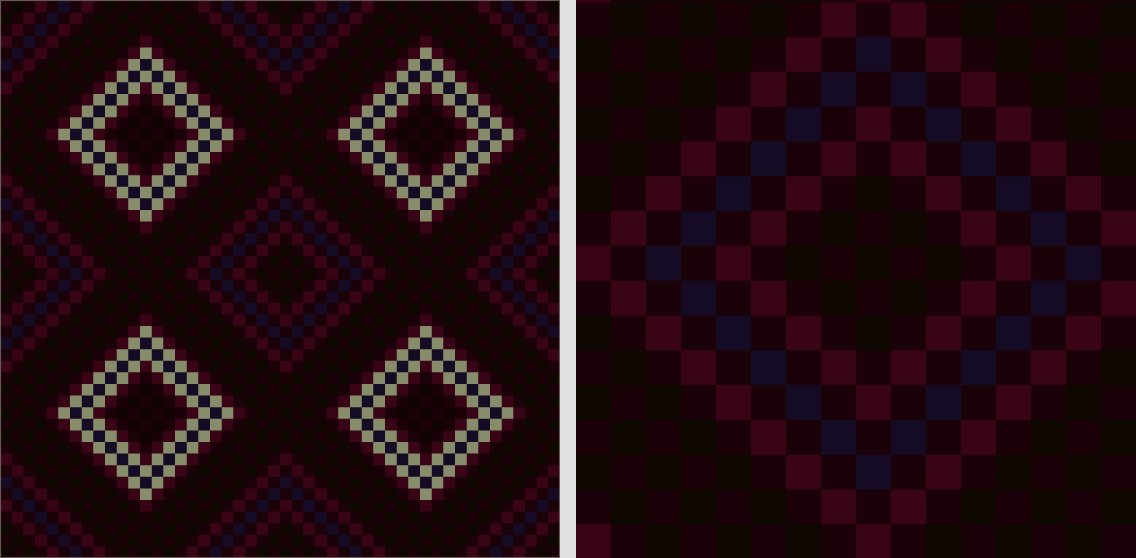
Left, the full canvas; right, a detail of the centre.
Reproduce this pattern procedurally as a Shadertoy shader.

```glsl
// Woven checker of small cells with stepped diamond rings, two repeats each way.
// Each cell is coloured by its taxicab distance to the nearest diamond centre:
// bright diamonds sit mid-tile, dim ones on the tile corners.

#define REPEATS vec2(2.0, 2.004)   // tiles across and down
#define TILE 24.0                  // cells per tile side
#define SAMPLES 4                  // antialiasing grid per pixel side
#define FRAME 0.00195              // edge line width, in canvas widths
#define BLACK vec3(0.060, 0.030, 0.004)
#define MAROON vec3(0.104, 0.002, 0.030)
#define CORE vec3(0.072, 0.010, 0.010)
#define CRIMSON vec3(0.225, 0.016, 0.088)
#define NAVY vec3(0.088, 0.043, 0.145)
#define SAGE vec3(0.530, 0.550, 0.420)
#define EDGE vec3(0.400, 0.350, 0.335)

// Taxicab distance in cells to the nearest repeat of a centre cell
float diamondDistance(vec2 cell, vec2 centre) {
    vec2 offset = abs(mod(cell - centre + 0.5 * TILE, TILE) - 0.5 * TILE);
    return offset.x + offset.y;
}

// True when a whole-number distance falls on the given ring
bool onRing(float d, float radius) {
    return abs(d - radius) < 0.5;
}

vec3 cellColour(vec2 cell) {
    float bright = diamondDistance(cell, vec2(0.5 * TILE));
    float dim = diamondDistance(cell, vec2(0.0));
    float nearest = min(bright, dim);

    // Odd cells: plain ground, or the two pale rings of a bright diamond
    if (mod(cell.x + cell.y, 2.0) > 0.5)
        return onRing(bright, 5.0) || onRing(bright, 7.0) ? SAGE : MAROON;

    // Even cells: rings shared by both kinds of diamond
    if (onRing(nearest, 6.0)) return NAVY;
    if (onRing(nearest, 4.0) || onRing(nearest, 8.0)) return CRIMSON;
    return bright < 4.0 ? CORE : BLACK;
}

void mainImage(out vec4 fragColor, in vec2 fragCoord) {
    // Average a small grid of samples to smooth the cell edges
    vec3 colour = vec3(0.0);
    for (int j = 0; j < SAMPLES; j++) {
        for (int i = 0; i < SAMPLES; i++) {
            vec2 jitter = (vec2(i, j) + 0.5) / float(SAMPLES) - 0.5;
            vec2 uv = (fragCoord + jitter) / iResolution.xy;
            colour += cellColour(floor(uv * REPEATS * TILE));
        }
    }
    colour /= float(SAMPLES * SAMPLES);

    // Thin pale line around the canvas
    vec2 border = min(fragCoord, iResolution.xy - fragCoord);
    float inset = min(border.x, border.y);
    float line = clamp(FRAME * iResolution.x - inset + 0.5, 0.0, 1.0);
    fragColor = vec4(mix(colour, EDGE, line), 1.0);
}
```
